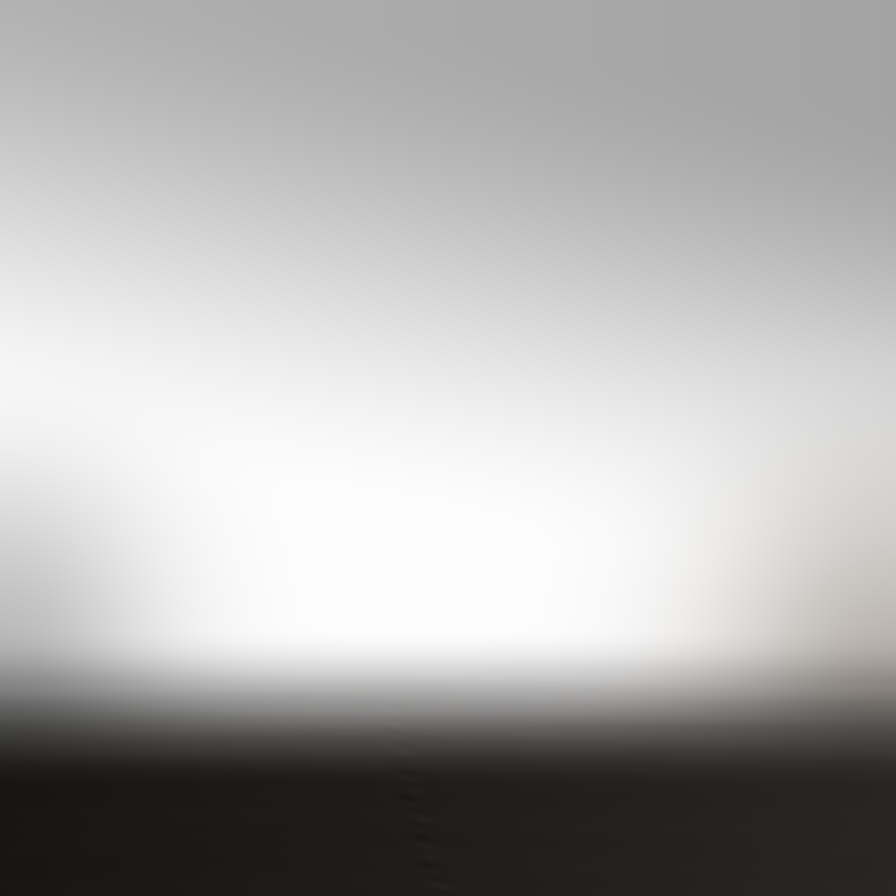
Reproduce this background procedurally as a WebGL 1 fragment shader.

```glsl
precision highp float;

uniform vec2 u_resolution;

// Sky
const float SKY_LOW = 0.41;
const float SKY_HIGH = 0.975;
const float SKY_SLANT = 0.17;
const float GLOW_CENTER = 0.45;
const float GLOW_LEVEL = 0.992;
const vec2 CEILING_LEVEL = vec2(0.69, 0.64);

// Haze at the sides
const float HAZE_LOW = 0.20;
const float HAZE_HIGH = 0.62;
const vec2 HAZE_WIDTH = vec2(0.17, 0.20);
const vec2 HAZE_DEPTH = vec2(0.30, 0.32);
const vec3 WARM_SHADE = vec3(0.93, 1.00, 1.07);

// Ground
const float GROUND_EDGE = 0.12;
const float HORIZON_EDGE = 0.30;
const vec3 GROUND_LEFT = vec3(0.090, 0.086, 0.080);
const vec3 GROUND_RIGHT = vec3(0.158, 0.146, 0.140);

// Fine texture
const float STREAK_STRENGTH = 0.012;
const float SEAM_STRENGTH = 0.018;

// Layered sines, stretched into nearly level streaks
float streaks(vec2 p) {
    float sum = 0.0;
    float weight = 0.5;
    float frequency = 95.0;
    for (int i = 0; i < 4; i++) {
        float bend = sin(p.x * 7.0 + float(i) * 2.1 + p.y * 23.0);
        sum += weight * sin(p.y * frequency + bend * 1.4);
        weight *= 0.7;
        frequency *= 1.73;
    }
    return sum;
}

// Broken, faint line running down the ground
float seam(vec2 p) {
    float path = 0.49 - 0.26 * p.y + 0.006 * sin(p.y * 160.0);
    float offset = (p.x - path) / 0.012;
    float dabs = sin(p.y * 310.0 + p.x * 60.0) * sin(p.y * 127.0);
    return exp(-offset * offset) * dabs;
}

vec3 skyColor(vec2 p) {
    float slantedY = p.y + SKY_SLANT * (p.x - GLOW_CENTER);
    float ceiling = mix(CEILING_LEVEL.x, CEILING_LEVEL.y, p.x);
    float level = mix(GLOW_LEVEL, ceiling, smoothstep(SKY_LOW, SKY_HIGH, slantedY));

    vec2 sideDistance = vec2(p.x, 1.0 - p.x) / HAZE_WIDTH;
    vec2 haze = HAZE_DEPTH * exp(-sideDistance * sideDistance);
    haze *= 1.0 - smoothstep(HAZE_LOW, HAZE_HIGH, p.y);
    return vec3(level - haze.x) - haze.y * WARM_SHADE;
}

void main() {
    vec2 p = gl_FragCoord.xy / u_resolution;

    // Soft horizon between ground and sky
    vec3 ground = mix(GROUND_LEFT, GROUND_RIGHT, p.x);
    float horizon = smoothstep(GROUND_EDGE, HORIZON_EDGE, p.y);
    vec3 color = mix(ground, skyColor(p), horizon);

    // Streaks are strongest in the transition, faint on the ground
    float transition = 4.0 * horizon * (1.0 - horizon);
    float groundMask = 1.0 - smoothstep(0.17, 0.24, p.y);
    color += STREAK_STRENGTH * streaks(p) * (transition + 0.2 * groundMask);
    color += SEAM_STRENGTH * seam(p) * groundMask;

    gl_FragColor = vec4(clamp(color, 0.0, 1.0), 1.0);
}
```
